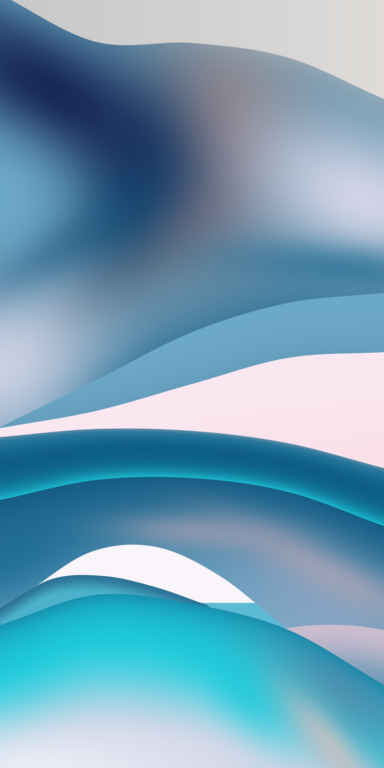
A Shadertoy shader for this background:

```glsl
// Flowing satin sheets in blue, aqua and blush, stacked from back to front.
// Each sheet is bounded by a spline edge and shaded with rotated soft glows.
// Lengths are in canvas widths, with depth measured down from the top.

#define EDGE_PIXELS 0.9
#define NAVY  vec3(0.07, 0.13, 0.32)
#define DEEP  vec3(0.06, 0.27, 0.43)
#define TEAL  vec3(0.17, 0.45, 0.59)
#define STEEL vec3(0.37, 0.58, 0.70)
#define SKY   vec3(0.43, 0.67, 0.79)
#define AQUA  vec3(0.12, 0.82, 0.88)
#define ROSE  vec3(0.55, 0.49, 0.51)
#define BLUSH vec3(0.74, 0.68, 0.74)
#define PALE  vec3(0.82, 0.83, 0.90)
#define MILK  vec3(0.98, 0.91, 0.945)

// Smooth curve through five evenly spaced heights
float curve(float x, float a, float b, float c, float d, float e) {
    float k[7] = float[7](2.0 * a - b, a, b, c, d, e, 2.0 * e - d);
    float s = clamp(x, 0.0, 1.0) * 4.0;
    int i = int(min(floor(s), 3.0));
    float f = s - float(i);
    float p = k[i], q = k[i + 1], r = k[i + 2], w = k[i + 3];
    return q + 0.5 * f * (r - p + f * (2.0 * p - 5.0 * q + 4.0 * r - w
             + f * (3.0 * (q - r) + w - p)));
}

// Antialiased coverage below an edge
float below(float depth) {
    float soft = EDGE_PIXELS / iResolution.x;
    return smoothstep(-soft, soft, depth);
}

// Fading shade measured from an edge
float fade(float depth, float reach) {
    return exp(-max(depth, 0.0) / reach);
}

// Blend a rotated elliptical glow into a colour
void glow(inout vec3 col, vec2 p, vec2 centre, vec2 radius, float turn, vec3 tint, float amount) {
    vec2 d = p - centre;
    float c = cos(turn), s = sin(turn);
    d = vec2(c * d.x + s * d.y, c * d.y - s * d.x) / radius;
    col = mix(col, tint, amount * exp(-dot(d, d)));
}

vec3 upperSheet(vec2 p, float rim, float crease) {
    vec3 col = STEEL;
    glow(col, p, vec2(-0.02, 0.96), vec2(0.38, 0.20), -0.45, PALE, 0.95);
    col = mix(col, TEAL, 0.75 * fade(crease - p.y, 0.10) * smoothstep(0.05, 0.45, p.x));
    glow(col, p, vec2(0.56, 0.32), vec2(0.22, 0.34), 0.25, ROSE, 0.95);
    glow(col, p, vec2(0.43, 0.61), vec2(0.25, 0.09), -0.65, ROSE, 0.6);
    glow(col, p, vec2(0.95, 0.52), vec2(0.34, 0.18), 0.35, PALE, 1.0);
    glow(col, p, vec2(0.92, 0.70), vec2(0.32, 0.06), 0.10, TEAL, 0.75);
    glow(col, p, vec2(0.33, 0.49), vec2(0.15, 0.25), 0.25, DEEP, 0.95);
    glow(col, p, vec2(0.14, 0.25), vec2(0.40, 0.16), 0.60, NAVY, 1.0);
    glow(col, p, vec2(0.18, 0.62), vec2(0.23, 0.07), -0.55, DEEP, 0.65);
    glow(col, p, vec2(-0.06, 0.51), vec2(0.25, 0.18), 0.10, SKY, 1.0);
    // Translucent rim
    float veil = fade(p.y - rim, 0.055) * smoothstep(0.25, 0.75, p.x);
    col = mix(col, vec3(0.62, 0.68, 0.72), 0.75 * veil);
    return mix(col, STEEL, 0.5 * fade(p.y - rim, 0.04) * (1.0 - smoothstep(0.0, 0.4, p.x)));
}

vec3 innerSheet(vec2 p, float top) {
    vec3 col = mix(TEAL, SKY, smoothstep(0.0, 0.38, p.y - top));
    glow(col, p, vec2(0.85, 1.58), vec2(0.36, 0.16), 0.55, vec3(0.55, 0.65, 0.77), 0.9);
    glow(col, p, vec2(0.50, 1.38), vec2(0.24, 0.045), 0.05, BLUSH, 0.75);
    glow(col, p, vec2(0.84, 1.48), vec2(0.32, 0.055), 0.48, BLUSH, 0.8);
    glow(col, p, vec2(0.00, 1.46), vec2(0.30, 0.12), -0.45, vec3(0.12, 0.43, 0.59), 0.8);
    return mix(col, vec3(0.07, 0.35, 0.51), 0.9 * fade(p.y - top, 0.09));
}

vec3 frontDome(vec2 p, float top) {
    vec3 col = mix(AQUA, PALE, smoothstep(0.10, 0.38, p.y - top));
    glow(col, p, vec2(0.10, 2.02), vec2(0.42, 0.12), 0.0, vec3(0.92, 0.94, 0.97), 0.9);
    glow(col, p, vec2(0.62, 1.76), vec2(0.19, 0.08), 0.95, AQUA, 0.9);
    glow(col, p, vec2(0.90, 1.78), vec2(0.28, 0.13), 0.70, STEEL, 0.95);
    glow(col, p, vec2(0.86, 1.94), vec2(0.18, 0.05), 0.90, vec3(0.80, 0.76, 0.76), 0.8);
    return mix(col, vec3(0.08, 0.52, 0.65), 0.85 * fade(p.y - top, 0.06));
}

void mainImage(out vec4 fragColor, in vec2 fragCoord) {
    vec2 uv = fragCoord / iResolution.xy;
    vec2 p = vec2(uv.x, 2.0 - 2.0 * uv.y);
    float x = p.x, y = p.y;

    // Sheet edges
    float rim = curve(x, -0.015, 0.109, 0.112, 0.150, 0.258);
    float crease = curve(x, 1.112, 0.990, 0.865, 0.789, 0.763);
    float hem = curve(x, 1.115, 1.070, 1.000, 0.932, 0.917);
    float bandTop = curve(x, 1.138, 1.117, 1.122, 1.154, 1.219);
    float bandEnd = curve(x, 1.302, 1.250, 1.245, 1.281, 1.370);
    float arch = curve((x - 0.07) / 0.67, 1.542, 1.437, 1.424, 1.500, 1.633)
               + max(0.07 - x, 0.0) + max(x - 0.74, 0.0);
    float leaf = curve(x / 0.54, 1.583, 1.508, 1.500, 1.529, 1.576) + max(x - 0.54, 0.0);
    float wing = 1.627 + 0.7 * (x - 0.86) * (x - 0.86);
    float dome = curve(x, 1.628, 1.549, 1.573, 1.640, 1.784);

    // Backdrop, upper folds and blush gap
    vec3 col = mix(vec3(0.78), vec3(0.87, 0.86, 0.85), x);
    col = mix(col, upperSheet(p, rim, crease), below(y - rim));
    vec3 fold = mix(SKY, STEEL, 0.6 * fade(hem - y, 0.07));
    col = mix(col, fold, below(y - crease));
    col = mix(col, mix(MILK, vec3(0.98, 0.88, 0.91), x * smoothstep(0.95, 1.2, y)), below(y - hem));

    // Broad band with an aqua lower lip
    float across = clamp((y - bandTop) / (bandEnd - bandTop), 0.0, 1.0);
    vec3 band = mix(vec3(0.13, 0.46, 0.61), vec3(0.05, 0.36, 0.52), smoothstep(0.0, 0.45, across));
    band = mix(band, AQUA, 0.8 * pow(across, 5.0));
    band = mix(band, BLUSH, 0.5 * fade(y - bandTop, 0.006));
    col = mix(col, band, below(y - bandTop));
    col = mix(col, innerSheet(p, bandEnd), below(y - bandEnd));

    // Arched opening, side leaves and front dome
    vec3 opening = mix(vec3(0.98, 0.96, 0.985), vec3(0.36, 0.73, 0.83), below(y - 1.57));
    col = mix(col, opening, below(y - arch));
    col = mix(col, mix(TEAL, vec3(0.30, 0.70, 0.80), smoothstep(0.0, 0.05, y - leaf)), below(y - leaf));
    col = mix(col, mix(vec3(0.80, 0.74, 0.81), STEEL, smoothstep(0.0, 0.18, y - wing)), below(y - wing));
    col = mix(col, frontDome(p, dome), below(y - dome));
    fragColor = vec4(col, 1.0);
}
```
